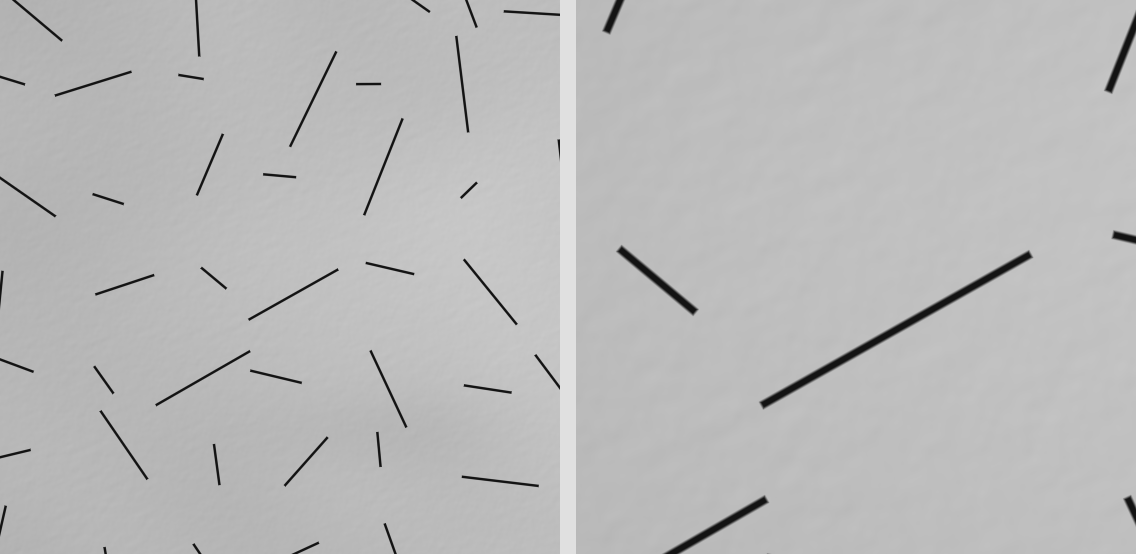
Left: the whole. Right: its middle third, enlarged.
Reproduce this pattern procedurally as a Shadertoy shader.

```glsl
// Thin dark strokes scattered over a softly lit grey plaster wall.
// Strokes sit on a jittered grid, long and short ones alternating so they
// rarely touch; the wall is broad shading plus a faint embossed noise.

vec3 hash3(vec2 cell) {
    vec3 h = fract(cell.xyx * vec3(0.1031, 0.1030, 0.0973));
    h += dot(h, h.yzx + 33.33);
    return fract((h.xxy + h.yzz) * h.zyx);
}

float valueNoise(vec2 p) {
    vec2 cell = floor(p), f = fract(p);
    f = f * f * (3.0 - 2.0 * f);
    float low = mix(hash3(cell).x, hash3(cell + vec2(1, 0)).x, f.x);
    float high = mix(hash3(cell + vec2(0, 1)).x, hash3(cell + vec2(1, 1)).x, f.x);
    return mix(low, high, f.y);
}

// Plaster height, in two octaves of slightly slanted bumps
float plaster(vec2 p) {
    p = mat2(0.9, -0.4, 0.4, 0.9) * p;
    return valueNoise(p * vec2(60.0, 95.0)) + 0.5 * valueNoise(p * 170.0 + 7.0);
}

// Signed distance to a square-ended stroke centred on the origin
float strokeDistance(vec2 p, float angle, vec2 halfSize) {
    float c = cos(angle), s = sin(angle);
    vec2 d = abs(vec2(c * p.x + s * p.y, c * p.y - s * p.x)) - halfSize;
    return length(max(d, 0.0)) + min(max(d.x, d.y), 0.0);
}

// Distance to the nearest scattered stroke
float strokes(vec2 p) {
    const float cellSize = 0.167;
    vec2 home = floor(p / cellSize);
    float nearest = 1.0;
    for (int j = -1; j <= 1; j++)
    for (int i = -1; i <= 1; i++) {
        vec2 cell = home + vec2(i, j);
        vec3 place = hash3(cell + 41.0);
        vec3 shape = hash3(cell + 87.0);
        vec2 centre = (cell + 0.5 + (place.xy - 0.5) * 0.42) * cellSize;
        bool isLong = mod(cell.x + cell.y, 2.0) < 0.5;
        float halfLength = isLong ? mix(0.055, 0.105, shape.x)
                                  : mix(0.020, 0.048, shape.x);
        float d = strokeDistance(p - centre, shape.y * 3.1416, vec2(halfLength, 0.0022));
        nearest = min(nearest, d);
    }
    return nearest;
}

// Broad light: brighter to the right, with a glow and a shadow below it
float wallLight(vec2 p) {
    vec2 glow = (p - vec2(0.82, 0.52)) / vec2(0.42, 0.30);
    vec2 shadow = (p - vec2(0.68, 0.22)) / vec2(0.22, 0.07);
    float light = 0.707 + 0.03 * p.x;
    light += 0.045 * exp(-dot(glow, glow)) - 0.025 * exp(-dot(shadow, shadow));
    light += 0.007 * sin(p.x * 9.0 + 2.0 * sin(p.y * 5.0)) * sin(p.y * 7.0 + p.x * 3.0);
    return light + 0.012 * (valueNoise(p * 5.0) - 0.5);
}

void mainImage(out vec4 fragColor, in vec2 fragCoord) {
    vec2 p = fragCoord / iResolution.x;

    // Wall with embossed grain
    float relief = plaster(p) - plaster(p + vec2(0.003, -0.003));
    float wall = wallLight(p) + 0.018 * relief;

    // Ink, with a soft edge
    float edge = max(0.0011, 0.7 / iResolution.x);
    float ink = 1.0 - smoothstep(-edge, edge, strokes(p + vec2(0.06, 0.09)));
    fragColor = vec4(vec3(mix(wall, 0.075, ink)), 1.0);
}
```
